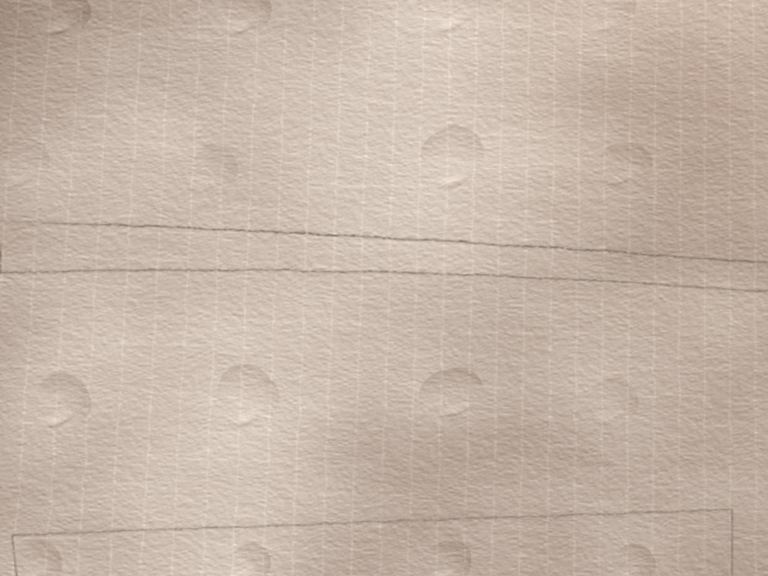
Reproduce this texture procedurally as a Shadertoy shader.

```glsl
// Creased, faintly gridded paper under soft warm light, with dimples and pencil lines.
#define PAPER_DARK   vec3(0.635, 0.560, 0.505)
#define PAPER_LIGHT  vec3(0.842, 0.787, 0.737)
#define PENCIL       vec3(0.48, 0.43, 0.39)
#define BRIGHTNESS   0.73
#define FOLDS        0.85
#define GRAIN        0.36
#define GRAIN_CELLS  vec2(115.0, 215.0)
#define GRID_GLOW    0.17
#define GRID_WIDTH   0.0023
#define PENCIL_WIDTH 0.0024
#define DIMPLE_SIZE  0.046

float hash(vec2 p) {
    vec3 q = fract(p.xyx * 0.1031);
    q += dot(q, q.yzx + 33.33);
    return fract((q.x + q.y) * q.z);
}

float noise(vec2 p) {
    vec2 i = floor(p), f = fract(p);
    f = f * f * (3.0 - 2.0 * f);
    return mix(mix(hash(i), hash(i + vec2(1, 0)), f.x),
               mix(hash(i + vec2(0, 1)), hash(i + vec2(1, 1)), f.x), f.y);
}

float fbm(vec2 p) {
    float sum = 0.0, amp = 0.5;
    for (int i = 0; i < 4; i++) {
        sum += amp * noise(p + 40.0);
        p = mat2(1.6, 1.2, -1.2, 1.6) * p;
        amp *= 0.5;
    }
    return sum / 0.9375;
}

float bell(float d, float width) {
    d /= width;
    return exp(-d * d);
}

// Height of the fibres, stretched sideways
float fibres(vec2 p) {
    vec2 q = p * GRAIN_CELLS;
    vec2 tilted = mat2(0.9, 0.3, -0.3, 0.9) * q;
    return noise(q) + 0.6 * noise(tilted * vec2(2.1, 1.3) + 71.0) + 0.7 * noise(tilted * 0.5 + 23.0);
}

// Fibres lit from above
float grain(vec2 p) {
    p.y += 0.04 * p.x + 0.012 * noise(p * 16.0);
    return fibres(p) - fibres(p + vec2(0.0012, 0.0028));
}

// Pale, broken ruling of the sheet behind
float grid(vec2 p) {
    float wobble = 0.004 * (noise(p * 25.0) - 0.5) + 0.003 * (noise(p * 90.0) - 0.5);
    float x = p.x - 0.07 * p.y * (1.0 - 0.8 * p.x) + wobble;
    float y = p.y + 0.045 * p.x + wobble;
    float cells = 17.5 * x + 2.0 * x * x + 0.1;
    float dx = (fract(cells) - 0.5) / (17.5 + 4.0 * x);
    float dy = (fract(y * 20.5) - 0.5) / 20.5;
    float up = bell(dx, GRID_WIDTH) * (0.3 + noise(p * vec2(20.0, 70.0)));
    float across = bell(dy, GRID_WIDTH) * smoothstep(0.15, 0.9, noise(p * vec2(22.0, 30.0) + 9.0));
    return up + 0.9 * across;
}

// Round pressed flap: shaded arc above, short crease with a glint below
float dimple(vec2 q, float seed) {
    float size = DIMPLE_SIZE * (0.8 + 0.4 * seed);
    q.y *= 0.9 + 0.4 * fract(seed * 7.0);
    float len = length(q);
    float d = len - size * (0.85 + 0.3 * noise(q * 22.0 + seed * 50.0));
    vec2 arcDir = normalize(vec2(0.9 - seed, 0.8));
    float facing = smoothstep(-0.5, 0.7, dot(q / (len + 0.0001), arcDir));
    float arc = smoothstep(0.002, -0.002, d) * exp(min(d, 0.0) / 0.03) * facing;
    vec2 c = q + size * vec2(0.45 - 0.5 * seed, 0.9);
    float crease = c.y - 9.0 * c.x * c.x - 0.25 * c.x;
    float reach = bell(c.x, 0.02);
    return 0.12 * bell(length(q + vec2(0.02, 0.01)), 0.085) - 0.42 * arc
         + reach * (0.32 * bell(crease - 0.010, 0.009) - 0.55 * bell(crease, 0.0038));
}

float dimples(vec2 p) {
    float sum = 0.0;
    for (int row = 0; row < 4; row++)
        for (int col = 0; col < 5; col++) {
            vec2 id = vec2(col, row);
            float a = hash(id + 3.0), b = hash(id + 57.0);
            vec2 centre = vec2(0.03 + 0.34 * id.x + 0.09 * a,
                               0.02 + 0.27 * id.y + 0.14 * step(1.5, id.y) + 0.03 * b);
            sum += dimple(p - centre, b) * (0.5 + 0.5 * a);
        }
    return sum;
}

// Soft folds and uneven lamp light
float lighting(vec2 p) {
    float folds = fbm(p * vec2(2.6, 5.0) + 4.0) - 0.5;
    float lamp = 0.20 * bell(length((p - vec2(0.62, 0.83)) * vec2(0.7, 1.6)), 0.33);
    float corner = 0.45 * bell(length(p - vec2(0.0, 1.0)), 0.33);
    float edge = 0.28 * exp(-p.x / 0.11);
    float lowRight = 0.40 * smoothstep(0.7, 1.7, p.x + 0.5 * (0.7 - p.y));
    return BRIGHTNESS + FOLDS * folds + lamp - corner - edge - lowRight;
}

float span(float v, float a, float b) {
    return smoothstep(a - 0.004, a + 0.004, v) * smoothstep(b + 0.004, b - 0.004, v);
}

// Long hand-drawn strokes and the sides of the lower box
float pencil(vec2 p) {
    float x = p.x, y = p.y + 0.003 * (noise(p * 30.0) - 0.5) + 0.002 * (noise(p * 150.0) - 0.5);
    float upper = bell(y - 0.616 + x * (0.032 + 0.017 * x), PENCIL_WIDTH) * smoothstep(-0.1, 0.25, x);
    float middle = bell(y - 0.526 - x * (0.028 - 0.0395 * x), PENCIL_WIDTH);
    float boxTop = 0.071 + 0.035 * x;
    float lower = bell(y - boxTop, PENCIL_WIDTH) * span(x, 0.021, 1.27);
    float sides = bell(x - 0.029 + 0.11 * y, PENCIL_WIDTH) + bell(x - 1.271, PENCIL_WIDTH);
    sides *= smoothstep(boxTop + 0.003, boxTop - 0.003, y);
    float leftEnd = bell(x, 0.003) * span(y, 0.526, 0.575);
    float strokes = upper + 0.85 * middle + 0.7 * lower + 0.8 * sides + leftEnd;
    return min(strokes, 1.0) * (0.3 + 0.55 * noise(p * 210.0));
}

void mainImage(out vec4 fragColor, in vec2 fragCoord) {
    vec2 p = fragCoord / iResolution.y;
    float light = min(lighting(p), 0.96) + dimples(p) + GRAIN * grain(p) + GRID_GLOW * grid(p);
    vec3 color = mix(PAPER_DARK, PAPER_LIGHT, light);
    color += vec3(0.02, 0.004, -0.005) * bell(length(p - vec2(1.333, 1.0)), 0.4);
    color = mix(color, PENCIL, pencil(p));
    fragColor = vec4(clamp(color, 0.0, 1.0), 1.0);
}
```
